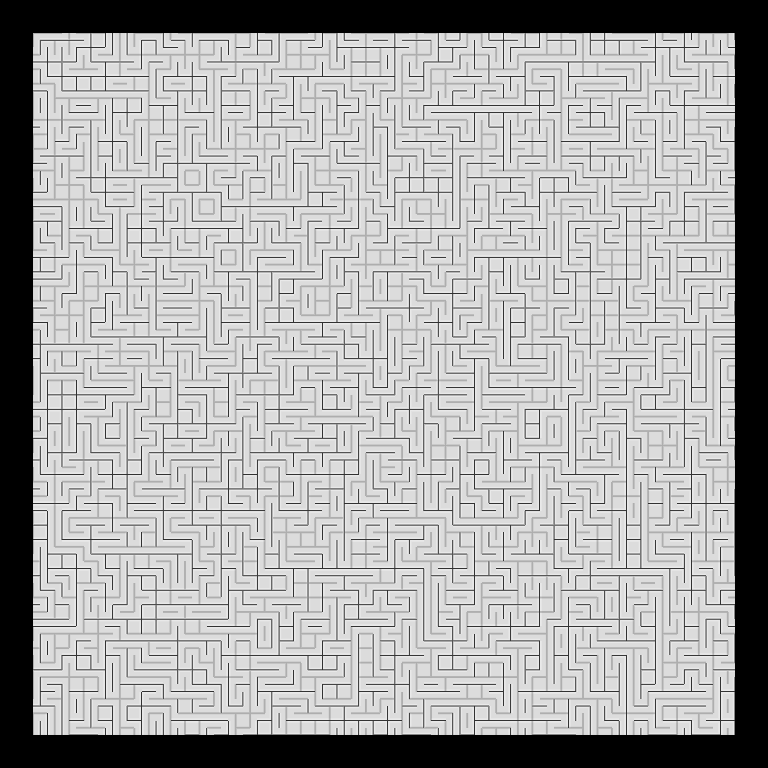
This pattern is drawn by a WebGL 1 fragment shader. Its source:

```glsl
precision highp float;
// A dense random maze of hairline walls, black and grey, on a pale panel with a black frame.

uniform vec2 u_resolution;

const float FRAME = 0.043;         // frame width, in canvas units
const float CELLS = 97.0;          // lattice cells along one side
const float PITCH = (1.0 - 2.0 * FRAME) / CELLS;
const float DARK_WIDTH = 0.00102;  // crisp wall
const float SOFT_WIDTH = 0.0024;   // faint, wider wall
const float SOFT_INK = 0.21;       // opacity of a faint wall
const float HALO_WIDTH = 0.0055;   // pale rim beside crisp walls
const float HALO_LIFT = 0.05;
const float BEAT = 0.4375;         // rhythm of crisp and faint lattice lines
const float BEAT_START = 0.36;
const float BEAT_SHARE = 0.53;     // share of crisp lattice lines
const vec3 PAPER = vec3(0.863);
const vec3 INK = vec3(0.0);

float hash(vec2 p) {
  vec3 h = fract(p.xyx * vec3(0.1031, 0.1030, 0.0973));
  h += dot(h, h.yzx + 33.33);
  return fract((h.x + h.y) * h.z);
}

// Share of a pixel covered by a band centred at distance zero.
float bandCoverage(float dist, float width, float pixel) {
  float nearEdge = max(dist - 0.5 * pixel, -0.5 * width);
  float farEdge = min(dist + 0.5 * pixel, 0.5 * width);
  return clamp((farEdge - nearEdge) / pixel, 0.0, 1.0);
}

// Midpoint of the two-cell segment containing position "along" on a line.
// Segments start on even lattice points of even lines, odd points of odd ones.
float segmentCentre(float along, float line) {
  float parity = mod(line, 2.0);
  return 2.0 * floor((along - parity) * 0.5) + parity + 1.0;
}

// Returns (ink, halo) of one wall lying on a numbered lattice line.
vec2 wall(float across, float line, float present, float pixel) {
  float dist = abs(across - line) * PITCH;
  float crisp = step(fract(line * BEAT - BEAT_START), BEAT_SHARE);
  float dark = bandCoverage(dist, DARK_WIDTH, pixel);
  float soft = bandCoverage(dist, SOFT_WIDTH, pixel) * SOFT_INK;
  float halo = bandCoverage(dist, HALO_WIDTH, pixel) * crisp;
  return present * vec2(mix(soft, dark, crisp), halo);
}

void main() {
  float pixel = 1.0 / min(u_resolution.x, u_resolution.y);
  vec2 centred = (gl_FragCoord.xy - 0.5 * u_resolution) * pixel;

  // Lattice position, counted from the upper left of the panel.
  vec2 cell = (vec2(centred.x, -centred.y) + 0.5 - FRAME) / PITCH;
  vec2 line = floor(cell + 0.5);

  // Each crossing holds either a horizontal or a vertical segment.
  vec2 midH = vec2(segmentCentre(cell.x, line.y), line.y);
  vec2 midV = vec2(line.x, segmentCentre(cell.y, line.x));
  float hasH = step(hash(midH), 0.5);
  float hasV = 1.0 - step(hash(midV), 0.5);

  vec2 marks = max(wall(cell.y, line.y, hasH, pixel),
                   wall(cell.x, line.x, hasV, pixel));
  vec3 color = mix(PAPER + HALO_LIFT * marks.y, INK, marks.x);

  // Black frame around the panel.
  vec2 inset = 0.5 - FRAME - abs(centred);
  float panel = clamp(min(inset.x, inset.y) / pixel + 0.5, 0.0, 1.0);
  gl_FragColor = vec4(mix(INK, color, panel), 1.0);
}
```
